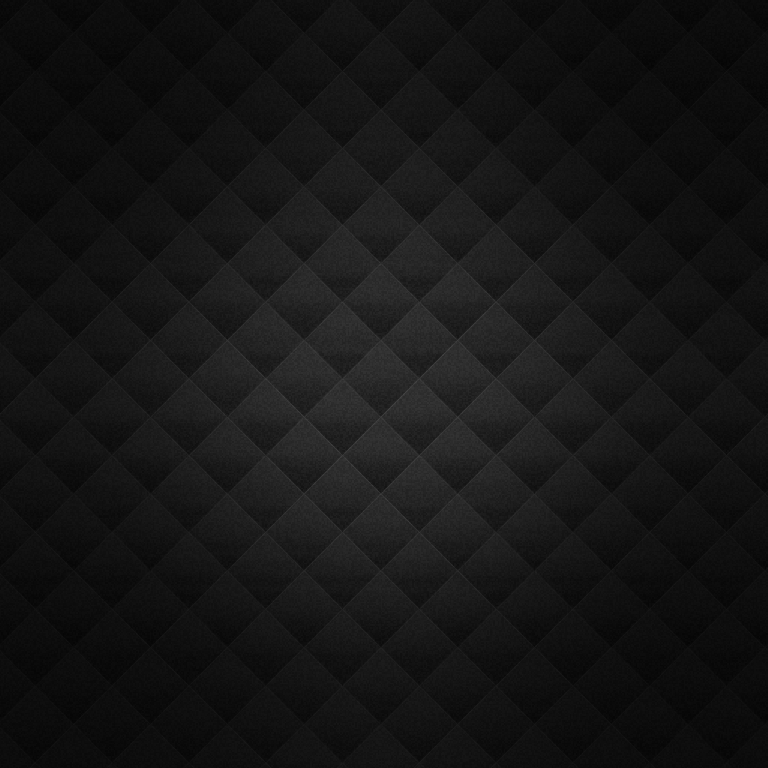
A Shadertoy shader for this pattern:

```glsl
float hash(vec2 p) {
    vec3 q = fract(vec3(p.xyx) * 0.1031);
    q += dot(q, q.yzx + 33.33);
    return fract((q.x + q.y) * q.z);
}

// Smooth noise across rows, wrapping after the given row count
float rowNoise(float y, float rows) {
    float row = floor(y);
    float blend = smoothstep(0.0, 1.0, fract(y));
    return mix(hash(vec2(mod(row, rows), 7.0)),
               hash(vec2(mod(row + 1.0, rows), 7.0)), blend);
}

void mainImage(out vec4 fragColor, in vec2 fragCoord) {
    vec2 uv = fragCoord / iResolution.xy;
    float pixel = 10.0 / iResolution.y;

    // Ten diamonds each way, on diagonal axes
    vec2 p = (uv - 0.5) * 10.0 - vec2(0.46, 0.07);
    vec2 cell = fract(vec2(p.x + p.y, p.y - p.x));
    float height = 0.5 * (cell.x + cell.y);

    // Periodic glow with a broad bright middle
    vec2 falloff = cos(3.14159 * uv);
    float glow = exp(-1.4 * pow(dot(falloff, falloff), 1.5));
    float light = 0.047 + 0.142 * glow;

    // Every diamond darkens toward its lower corner
    float shade = mix(0.6, 1.0, smoothstep(0.0, 0.8, height));
    float lower = 1.0 - smoothstep(0.35, 0.75, height);
    shade += (rowNoise(uv.y * 90.0, 90.0) - 0.5) * mix(0.04, 0.13, lower);

    // Hairline along the seams
    vec2 toSeam = 0.5 - abs(cell - 0.5);
    float seamDistance = min(toSeam.x, toSeam.y) * 0.7071;
    float seam = clamp((0.007 + 0.5 * pixel - seamDistance) / pixel, 0.0, 1.0);
    seam *= min(1.0, 0.014 / pixel);

    // Fine fabric grain
    float grain = hash(floor(uv * 512.0)) - 0.5;
    float value = light * shade + seam * (0.012 + 0.045 * glow);
    value += grain * (0.018 + 0.024 * glow);

    fragColor = vec4(vec3(value), 1.0);
}
```
